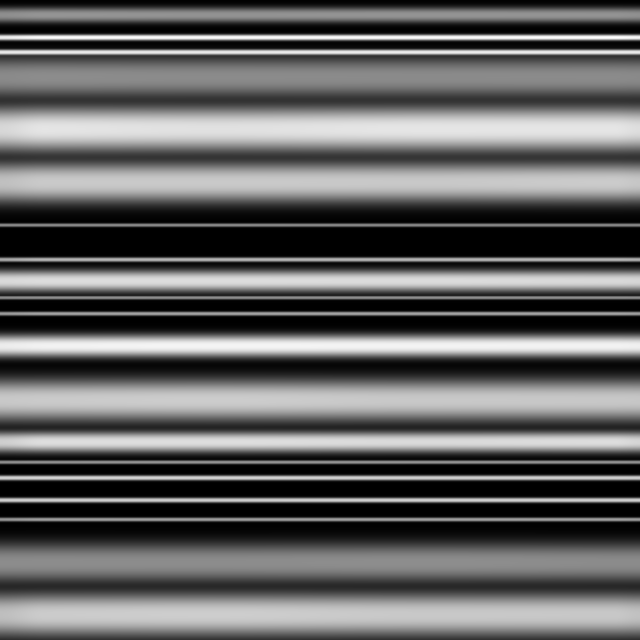
This pattern is drawn by a three.js fragment shader. Its source:

```glsl
varying vec2 vUv;

#define SLOTS 12.0
#define CYCLE 4.3
#define WIDE_WIDTH 0.0330
#define MEDIUM_WIDTH 0.0170
#define LINE_WIDTH 0.0037
#define FALLOFF 2.5
#define JITTER 0.16
#define DRIFT 0.03
#define END_FADE 0.08
#define SEED 7.0

float hash(vec2 p) {
  vec3 q = fract(vec3(p.xyx) * 0.1031);
  q += dot(q, q.yzx + 33.33);
  return fract((q.x + q.y) * q.z);
}

float valueNoise(float x, float row) {
  float cell = floor(x);
  return mix(hash(vec2(cell, row)), hash(vec2(cell + 1.0, row)),
             smoothstep(0.0, 1.0, x - cell));
}

// Soft stripe with a rounded top and smooth flanks
float stripe(float y, float center, float width, float peak) {
  return peak * exp(-pow(abs(y - center) / width + 1e-5, FALLOFF));
}

// Slow change of brightness along a stripe, dimmer towards its ends
float along(float x, float id) {
  float drift = 1.0 + DRIFT * (valueNoise(x * 3.0, id) - 0.5);
  float left = 1.0 - smoothstep(0.0, 0.07, x);
  float right = 1.0 - smoothstep(0.0, 0.04, 1.0 - x);
  return drift * (1.0 - END_FADE * hash(vec2(id, 3.0)) * (left + 0.5 * right));
}

// Thin line at the given height within a slot
float thinLine(vec2 uv, float slot, float height, float id) {
  float strength = hash(vec2(id, SEED + 1.0));
  float center = height + JITTER * (hash(vec2(id, SEED)) - 0.5);
  float width = LINE_WIDTH * mix(0.75, 1.25, strength);
  float peak = mix(0.52, 1.0, strength) * along(uv.x, id);
  return stripe(uv.y, (slot + center) / SLOTS, width, peak);
}

// Uneven cycle: runs of broad bands, then gaps with lines and narrow bands
float slotLight(vec2 uv, float slot) {
  float phase = mod(slot + 1.65, CYCLE);
  float id = slot + 20.0;
  float lineId = slot * 2.0 + 60.0;
  float shift = JITTER * (hash(vec2(id, SEED + 2.0)) - 0.5);
  float size = mix(0.92, 1.08, hash(vec2(id, SEED + 3.0)));
  float fade = along(uv.x, id);

  // Broad bands: light to white, then mid grey late in the run
  if (phase > 0.9 && phase < 3.2) {
    float whiteness = smoothstep(1.6, 2.4, phase);
    float peak = mix(mix(0.79, 0.96, whiteness), 0.55, step(2.5, phase));
    bool narrow = abs(phase - 2.35) < 0.1;
    float width = narrow ? MEDIUM_WIDTH : WIDE_WIDTH;
    return stripe(uv.y, (slot + 0.5 + shift) / SLOTS, width * size, peak * fade);
  }

  // Gap: two lines, some of them below a narrow band
  bool mixedSlot = abs(mod(phase, 0.7) - 0.42) < 0.17;
  vec2 heights = mixedSlot ? vec2(0.08, 0.35) : vec2(0.2, 0.7);
  float light = max(thinLine(uv, slot, heights.x, lineId),
                    thinLine(uv, slot, heights.y, lineId + 1.0));
  if (mixedSlot) {
    float dim = smoothstep(3.4, 4.0, phase);
    float width = MEDIUM_WIDTH * size * mix(1.0, 0.68, dim);
    float peak = mix(0.86, 0.58, dim) * fade;
    light = max(light, stripe(uv.y, (slot + 0.72 + 0.5 * shift) / SLOTS,
                              width, peak));
  }
  return light;
}

void main() {
  // Neighbouring slots overlap, joined by a smooth maximum
  float slot = floor(vUv.y * SLOTS);
  float energy = 0.0;
  for (int i = -1; i <= 1; i++) {
    float light = slotLight(vUv, slot + float(i));
    energy += light * light;
  }
  gl_FragColor = vec4(vec3(min(sqrt(energy), 1.0)), 1.0);
}
```
